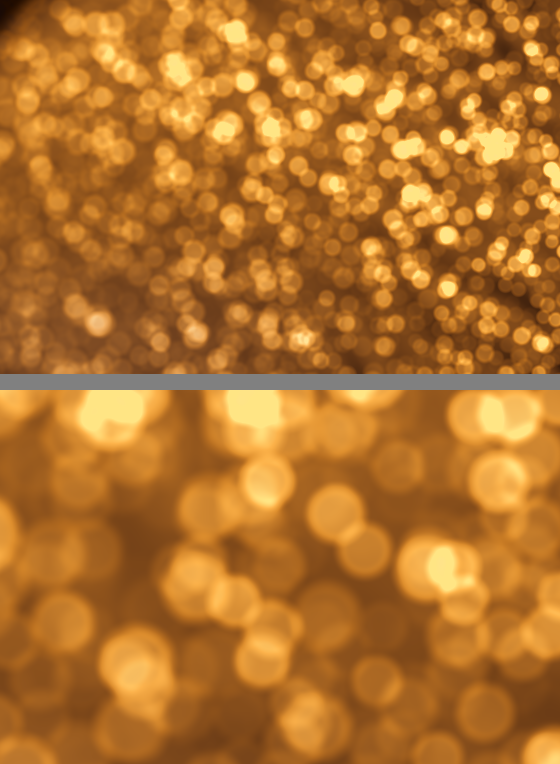
Top, the full canvas; bottom, a detail of the centre.
This background is drawn by a Shadertoy shader. Its source:

```glsl
// Warm golden bokeh: overlapping soft discs that shrink and sharpen to the right.
// Jittered cells in several layers add up light, layered sines gather the discs
// into slanted clumps, and a ramp turns the total light into brown, gold and cream.

vec3 hash3(vec3 p) {
    p = fract(p * vec3(0.1031, 0.1030, 0.0973));
    p += dot(p, p.yxz + 33.33);
    return fract((p.xxy + p.yxx) * p.zyx);
}

// Slanted clumps running down to the right, about -1 to 1
float clumps(vec2 p) {
    float across = dot(p, vec2(0.66, 0.75));
    float along = dot(p, vec2(0.75, -0.66));
    float wave = sin(across * 47.0 + 1.8 * sin(along * 13.0 + across * 5.0));
    wave += 0.7 * sin(across * 29.0 - along * 17.0 + 2.0 * sin(along * 8.0));
    return 0.6 * wave;
}

// Broad bright band sinking from the upper left to the right edge
float brightBand(vec2 p) {
    float offset = (p.y - 0.95 + 0.3 * p.x) / 0.28;
    return exp(-offset * offset);
}

// Returns light in x and rim strength in y
vec2 bokeh(vec2 p) {
    const float cellSize = 0.05;
    vec2 total = vec2(0.0);
    for (int layer = 0; layer < 6; layer++) {
        float id = float(layer);
        vec2 shift = vec2(0.37, 0.61) * id;
        vec2 cell = floor(p / cellSize + shift);
        for (int j = -1; j <= 1; j++)
        for (int i = -1; i <= 1; i++) {
            vec2 corner = cell + vec2(i, j);
            vec3 seed = hash3(vec3(corner + 40.0, id * 17.0 + 5.0));
            vec2 center = (corner + seed.xy - shift) * cellSize;
            float side = clamp(center.x / 1.5, 0.0, 1.0);

            // Disc with a soft edge and a slightly brighter rim
            float size = 0.85 + 0.3 * fract(seed.x * 7.0 + seed.y * 13.0);
            float radius = mix(0.038, 0.022, side) * size;
            float d = length(p - center) / radius;
            float disc = 1.0 - smoothstep(mix(0.58, 0.64, side), 1.12, d);
            float rim = disc * smoothstep(0.45, 0.85, d);

            // Few discs are strong, most are faint
            float power = pow(seed.z, 4.8) * mix(0.95, 3.1, pow(side, 1.3));
            power *= 0.72 + 0.6 * brightBand(center);
            power *= max(0.1, 1.0 + 0.6 * clumps(center));
            total += power * vec2(disc + rim * 0.12, rim);
        }
    }
    return total;
}

// Light from 0 to 6 along the gold ramp
vec3 goldRamp(float light) {
    vec3 stops[7] = vec3[7](
        vec3(0.10, 0.04, 0.02), vec3(0.40, 0.22, 0.08), vec3(0.55, 0.32, 0.11),
        vec3(0.69, 0.42, 0.14), vec3(0.84, 0.55, 0.20), vec3(0.96, 0.69, 0.31),
        vec3(1.00, 0.89, 0.54));
    vec3 color = stops[0];
    for (int i = 0; i < 6; i++)
        color = mix(color, stops[i + 1], clamp(light - float(i), 0.0, 1.0));
    return color;
}

void mainImage(out vec4 fragColor, in vec2 fragCoord) {
    vec2 p = fragCoord / iResolution.y;
    float side = clamp(p.x / 1.5, 0.0, 1.0);
    vec2 glow = bokeh(p);

    // Background haze, darker and more streaked to the right
    float light = mix(1.5, 1.0, side) + 0.75 * brightBand(p);
    light += 0.7 * side * clumps(p) + glow.x;
    light -= 0.4 * max(light - 4.0, 0.0);

    // Dark upper left corner and faint lower left shade
    light *= smoothstep(0.04, 0.27, p.x + 1.1 * (1.0 - p.y));
    light *= smoothstep(-0.12, 0.12, p.x + 0.5 * p.y);

    // Dull lower left, warm fringes on the rims
    vec3 color = goldRamp(light);
    float dull = smoothstep(0.5, 0.05, p.y) * smoothstep(1.2, 0.3, p.x);
    color *= mix(vec3(1.0), vec3(0.96, 0.99, 1.35), dull);
    color += min(glow.y, 1.5) * vec3(0.02, 0.005, -0.015);
    fragColor = vec4(clamp(color, 0.0, 1.0), 1.0);
}
```
